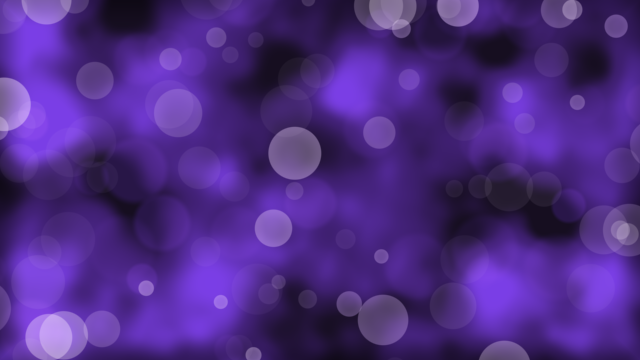
A Shadertoy shader for this background:

```glsl
// Violet bokeh: translucent pale discs float over blurred purple light.
// Layered value noise makes the glow; two loops scatter soft violet blurs
// and crisp lilac discs, each screened over what lies below.

float hash(vec2 p) {
    vec3 q = fract(p.xyx * vec3(0.1031, 0.1030, 0.0973));
    q += dot(q, q.yzx + 33.33);
    return fract((q.x + q.y) * q.z);
}

float noise(vec2 p) {
    vec2 cell = floor(p), f = fract(p);
    f = f * f * (3.0 - 2.0 * f);
    float low = mix(hash(cell), hash(cell + vec2(1, 0)), f.x);
    float high = mix(hash(cell + vec2(0, 1)), hash(cell + vec2(1, 1)), f.x);
    return mix(low, high, f.y);
}

// Rotated octaves hide the lattice of the noise.
float cloud(vec2 p) {
    mat2 turn = mat2(0.8, 0.6, -0.6, 0.8);
    float sum = 0.0, weight = 0.56;
    for (int i = 0; i < 3; i++) {
        p = turn * p;
        sum += weight * noise(p);
        p = p * 1.8 + 17.3;
        weight *= 0.52;
    }
    return sum;
}

// Low-discrepancy scatter with jitter, across the whole canvas.
vec2 scatter(float id, float seed, float aspect) {
    vec2 jitter = vec2(hash(vec2(id, seed)), hash(vec2(id, seed + 5.0)));
    vec2 place = fract(id * vec2(0.7549, 0.5698) + 0.3 * jitter + seed * 0.13);
    return (place * 1.06 - 0.03) * vec2(aspect, 1.0);
}

vec3 screenBlend(vec3 base, vec3 light) {
    return 1.0 - (1.0 - base) * (1.0 - light);
}

void mainImage(out vec4 fragColor, in vec2 fragCoord) {
    vec2 uv = fragCoord / iResolution.xy;
    float aspect = iResolution.x / iResolution.y;
    vec2 p = uv * vec2(aspect, 1.0);
    float pixel = 1.0 / iResolution.y;

    // Blurred glow from near black to vivid violet
    float glow = clamp((cloud(p * 4.6 + 31.7) - 0.18) / 0.58, 0.0, 1.0);
    vec3 col = mix(vec3(0.085, 0.055, 0.125), vec3(0.25, 0.125, 0.45),
                   smoothstep(0.0, 0.44, glow));
    col = mix(col, vec3(0.48, 0.245, 0.90), smoothstep(0.38, 0.95, glow));

    // Out-of-focus violet blurs
    for (float i = 0.0; i < 36.0; i++) {
        float radius = mix(0.04, 0.10, hash(vec2(i, 61.0)));
        float d = length(p - scatter(i, 3.0, aspect));
        float mask = 1.0 - smoothstep(radius * 0.80, radius * 1.05, d);
        float power = mix(0.03, 0.20, hash(vec2(i, 67.0)));
        col = screenBlend(col, vec3(0.42, 0.18, 0.95) * power * mask);
    }

    // Darkened borders
    vec2 border = min(uv, 1.0 - uv) * vec2(aspect, 1.0);
    col *= mix(0.6, 1.0, smoothstep(-0.02, 0.08, min(border.x, border.y)));

    // Crisp discs, slightly brighter toward the rim
    for (float i = 0.0; i < 84.0; i++) {
        float size = hash(vec2(i, 11.0));
        float radius = mix(0.012, 0.078, size);
        float d = length(p - scatter(i, 1.0, aspect));
        float edge = 0.0008 + 0.6 * pixel;
        float mask = 1.0 - smoothstep(radius - edge, radius + edge, d);
        float strength = hash(vec2(i, 23.0));
        float opacity = mix(0.05, 0.50, pow(strength, 1.7));
        opacity *= 0.90 + 0.16 * smoothstep(0.4, 1.0, d / radius);
        vec3 tint = mix(vec3(0.72, 0.58, 0.90), vec3(0.82, 0.77, 0.81),
                        hash(vec2(i, 31.0)));
        col = screenBlend(col, tint * opacity * mask);
    }

    fragColor = vec4(col, 1.0);
}
```
